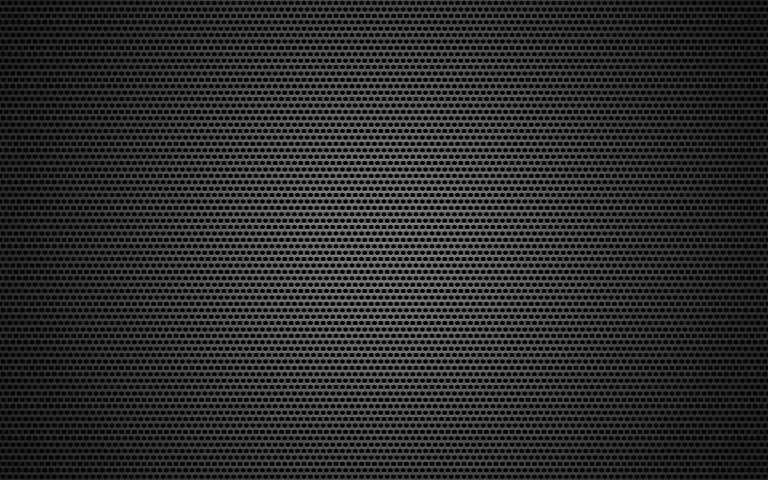
Give the GLSL for this pattern, as a Shadertoy shader.

```glsl
// Offset from the nearest hole centre, in cells; every other row is staggered.
vec2 holeOffset(vec2 p) {
    p.x += 0.5 * mod(floor(p.y), 2.0);
    return fract(p) - 0.5;
}

// Soft pool of light in the middle of the sheet.
float sheetLight(vec2 centred) {
    return 0.1 + 0.36 * exp(-2.7 * dot(centred, centred));
}

void mainImage(out vec4 fragColor, in vec2 fragCoord) {
    vec2 cells = vec2(120.0, 75.0);
    vec2 offset = holeOffset(fragCoord / iResolution.xy * cells);
    float radius = length(offset * vec2(0.92, 1.0));
    float blur = 0.45 * cells.y / iResolution.y;

    float light = sheetLight((fragCoord - 0.5 * iResolution.xy) / iResolution.y);

    // Bars between the rows are brighter than the narrow webs between holes.
    float bar = smoothstep(0.22, 0.45, abs(offset.y));
    float metal = light * (0.78 + 0.3 * bar);

    // Bevel: the lower lip catches light, the upper lip falls into shade.
    float facing = -offset.y / max(radius, 0.001);
    float lip = 1.0 - smoothstep(0.38 - blur, 0.46 + blur, radius);
    metal *= 1.0 + 0.2 * facing * lip;

    // Hole: almost black, with a faint reflection along its lower wall.
    float wall = smoothstep(0.1, 0.33, -offset.y);
    float hole = 0.02 + 0.15 * light * wall;

    float cover = smoothstep(0.33 - blur, 0.33 + blur, radius);
    fragColor = vec4(vec3(mix(hole, metal, cover)), 1.0);
}
```
